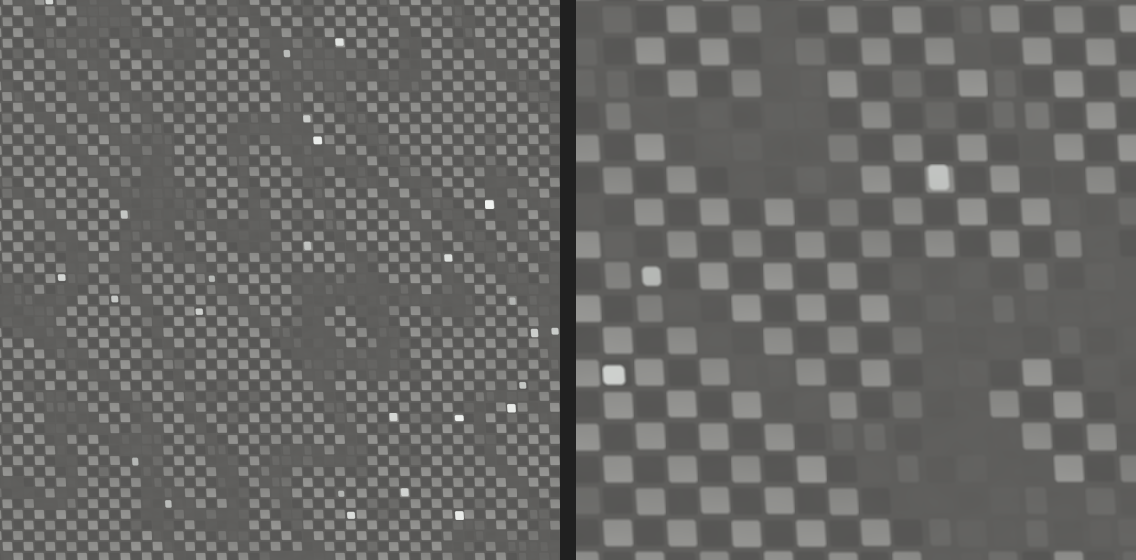
Left: the whole. Right: its middle third, enlarged.
A three.js fragment shader for this pattern:

```glsl
// Worn grey checker weave: small soft squares broken by diagonal faults, with a few bright flecks.
varying vec2 vUv;

const vec2 CELLS = vec2(52.15, 52.3);       // cells across and up
const vec2 OFFSET = vec2(-0.18, 0.23);      // grid shift, in cells
const vec2 HALF_SIZE = vec2(0.445, 0.415);  // half size of a square, in cells
const float CORNER = 0.11;
const float LEAN = 0.07;
const float SOFTNESS = 0.07;
const float JITTER = 0.025;
const vec2 FAULT_SCALE = vec2(0.105, 0.042); // frequency across and along the faults
const float FAULT_INNER = 0.05;
const float FAULT_OUTER = 0.12;
const float FADED_SHARE = 0.06;
const float FLECK_SHARE = 0.009;

const vec3 GROUND = vec3(0.372, 0.370, 0.362);
const vec3 DARK = vec3(0.342, 0.340, 0.334);
const vec3 FADED = vec3(0.425, 0.424, 0.416);
const vec3 LIGHT = vec3(0.555, 0.555, 0.545);
const vec3 FLECK = vec3(0.82, 0.83, 0.82);

float hash(vec2 p) {
  vec3 q = fract(vec3(p.xyx) * 0.1031);
  q += dot(q, q.yzx + 33.33);
  return fract((q.x + q.y) * q.z);
}

vec2 gradient(vec2 p) {
  float angle = 6.28318 * hash(p + 71.0);
  return vec2(cos(angle), sin(angle));
}

float gradientNoise(vec2 p) {
  vec2 i = floor(p);
  vec2 f = p - i;
  vec2 u = f * f * f * (f * (f * 6.0 - 15.0) + 10.0);
  vec2 e = vec2(1.0, 0.0);
  float low = mix(dot(gradient(i), f), dot(gradient(i + e), f - e), u.x);
  float high = mix(dot(gradient(i + e.yx), f - e.yx),
                   dot(gradient(i + e.xx), f - e.xx), u.x);
  return mix(low, high, u.y);
}

float roundedBox(vec2 p, vec2 halfSize, float radius) {
  vec2 d = abs(p) - halfSize + radius;
  return length(max(d, 0.0)) + min(max(d.x, d.y), 0.0) - radius;
}

float cover(float d) {
  return 1.0 - smoothstep(-SOFTNESS, SOFTNESS, d);
}

void main() {
  vec2 grid = vUv * CELLS + OFFSET;
  vec2 cell = floor(grid);
  vec2 local = grid - cell - 0.5;

  // Independent random values for this cell
  float tone = hash(cell + 11.0);
  float wear = hash(cell + 137.0);
  float pick = hash(cell + 263.0);
  vec2 shift = vec2(hash(cell + 389.0), hash(cell + 521.0)) - 0.5;

  // The checker swaps phase across each diagonal fault and fades along it
  vec2 diagonal = vec2(cell.x + cell.y, cell.x - cell.y);
  float field = gradientNoise(diagonal * FAULT_SCALE + 40.3);
  float order = smoothstep(FAULT_INNER, FAULT_OUTER, abs(field) + 0.05 * (wear - 0.5));
  float phase = mod(diagonal.x + step(0.0, field), 2.0);
  bool raised = phase < 0.5;

  // Leaning rounded square, sometimes narrowed beside a fault
  vec2 p = local - shift * JITTER * 2.0;
  p.x += LEAN * p.y;
  vec2 halfSize = HALF_SIZE;
  if (tone > 0.7) halfSize.x *= mix(0.72, 1.0, order);
  float square = cover(roundedBox(p, halfSize, CORNER));

  // Raised squares are light, the rest sink into the ground
  float strength = order * (wear < FADED_SHARE ? 0.25 : 1.0);
  vec3 dull = mix(GROUND, FADED, tone * tone);
  vec3 lit = LIGHT + 0.05 * (tone - 0.5) - 0.035 * local.y;
  vec3 sunk = mix(GROUND + 0.025 * (tone - 0.5), DARK, order);
  vec3 face = raised ? mix(dull, lit, strength) : sunk;
  vec3 color = mix(GROUND, face, square);

  // Rare small bright flecks
  if (pick < FLECK_SHARE) {
    vec2 size = vec2(0.28) + 0.14 * vec2(tone, wear);
    float fleck = cover(roundedBox(p - shift * 0.2, size, 0.16));
    color = mix(color, FLECK + 0.25 * (tone - 0.5), fleck);
  }

  // Fine unevenness of the surface
  color += 0.008 * gradientNoise(grid * vec2(0.9, 1.7));
  gl_FragColor = vec4(color, 1.0);
}
```
